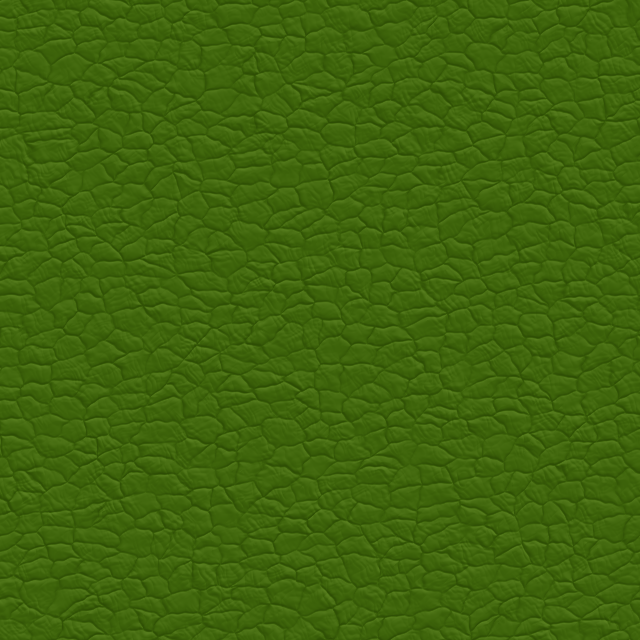
This texture is drawn by a Shadertoy shader. Its source:

```glsl
// Green embossed leather: scalloped grain cells, dark creases and fine wrinkles lit from above.

const vec3 DARK_GREEN  = vec3(0.19, 0.32, 0.02);
const vec3 MID_GREEN   = vec3(0.24, 0.39, 0.04);
const vec3 LIGHT_GREEN = vec3(0.33, 0.48, 0.11);

const vec2  CELL_COUNT    = vec2(22.0, 35.0);  // grain cells across the canvas
const float CELL_TILT     = 0.12;              // radians
const float CELL_JITTER   = 0.85;
const float ARCH          = 0.30;              // how strongly cell tops bulge upward
const float FLANK_WIDTH   = 0.13;              // rounded cell border, in cells
const float CREASE_WIDTH  = 0.055;             // dark line, in cells
const float CREASE_DARK   = 0.60;
const vec2  WRINKLE_FREQ  = vec2(92.0, 38.0);  // across and along the wrinkles
const float WRINKLE_DEPTH = 0.62;
const vec2  TO_LIGHT      = vec2(0.30, 0.95);
const float LIGHT_STEP    = 0.003;
const float RELIEF        = 2.0;
const float BASE_TONE     = 0.10;

vec2 hash2(vec2 p) {
    vec3 q = fract(p.xyx * vec3(0.1031, 0.1030, 0.0973));
    q += dot(q, q.yzx + 33.33);
    return fract((q.xx + q.yz) * q.zy);
}

mat2 rotation(float a) {
    float c = cos(a), s = sin(a);
    return mat2(c, -s, s, c);
}

float cornerSlope(vec2 corner, vec2 offset) {
    float a = 6.2832 * hash2(corner + 57.0).x;
    return dot(vec2(cos(a), sin(a)), offset);
}

float gradientNoise(vec2 p) {
    vec2 i = floor(p), f = p - i;
    vec2 u = f * f * f * (f * (f * 6.0 - 15.0) + 10.0);
    vec2 e = vec2(1.0, 0.0);
    float low  = mix(cornerSlope(i, f), cornerSlope(i + e, f - e), u.x);
    float high = mix(cornerSlope(i + e.yx, f - e.yx), cornerSlope(i + 1.0, f - 1.0), u.x);
    return mix(low, high, u.y);
}

vec2 noise2(vec2 p) {
    return vec2(gradientNoise(p), gradientNoise(p + 31.7));
}

vec2 site(vec2 cell) {
    return cell + 0.5 + CELL_JITTER * (hash2(cell + 200.0) - 0.5);
}

// Distance to the nearest crease of an arched Voronoi pattern
float creaseDistance(vec2 p) {
    vec2 base = floor(p), nearest = base, toNearest = vec2(0.0);
    float nearestDist = 100.0;
    for (int y = -1; y <= 2; y++)
    for (int x = -2; x <= 2; x++) {
        vec2 cell = base + vec2(x, y);
        vec2 v = p - site(cell);
        float d = length(v) + ARCH * v.y;
        if (d < nearestDist) {
            nearestDist = d;
            nearest = cell;
            toNearest = v;
        }
    }
    float edge = 10.0;
    vec2 n = toNearest / max(length(toNearest), 0.001);
    for (int y = -2; y <= 2; y++)
    for (int x = -2; x <= 2; x++) {
        vec2 cell = nearest + vec2(x, y);
        if (x == 0 && y == 0) continue;
        vec2 v = p - site(cell);
        float r = max(length(v), 0.001);
        float gap = r + ARCH * v.y - nearestDist;
        edge = min(edge, gap / max(length(v / r - n), 0.25));
    }
    return max(edge, 0.0);
}

// Fine folds running along one direction
float wrinkles(vec2 uv, float angle) {
    vec2 q = rotation(angle) * uv * WRINKLE_FREQ;
    q += 0.7 * noise2(uv * 45.0 + angle * 9.0);
    return abs(gradientNoise(q + angle * 20.0));
}

// x: surface height, y: crease line strength
vec2 leather(vec2 uv) {
    vec2 p = rotation(CELL_TILT) * uv * CELL_COUNT;
    p += 0.8 * noise2(uv * 7.0) + 0.16 * noise2(uv * 58.0);
    float edge = creaseDistance(p + 40.0);
    float depth = clamp(0.85 + 0.9 * gradientNoise(uv * 24.0 + 9.0), 0.35, 1.2);
    float patches = clamp(0.9 + 1.3 * gradientNoise(uv * 16.0 + 70.0), 0.3, 1.6);
    float folds = wrinkles(uv, 0.6) + 0.7 * wrinkles(uv, 1.9);
    float height = depth * (1.0 - exp(-edge / FLANK_WIDTH)) + WRINKLE_DEPTH * patches * folds;
    float line = edge / CREASE_WIDTH;
    return vec2(height, depth * exp(-line * line));
}

void mainImage(out vec4 fragColor, in vec2 fragCoord) {
    vec2 uv = fragCoord / iResolution.y;

    // Slopes that fall toward the light are bright
    vec2 here = leather(uv);
    float slope = here.x - leather(uv + TO_LIGHT * LIGHT_STEP).x;
    float tone = BASE_TONE + RELIEF * slope - CREASE_DARK * here.y;
    tone = 1.4 * tanh(tone / 1.4);

    vec3 color = MID_GREEN;
    color += max(tone, 0.0) * (LIGHT_GREEN - MID_GREEN);
    color += min(tone, 0.0) * (MID_GREEN - DARK_GREEN);
    fragColor = vec4(clamp(color, 0.0, 1.0), 1.0);
}
```
